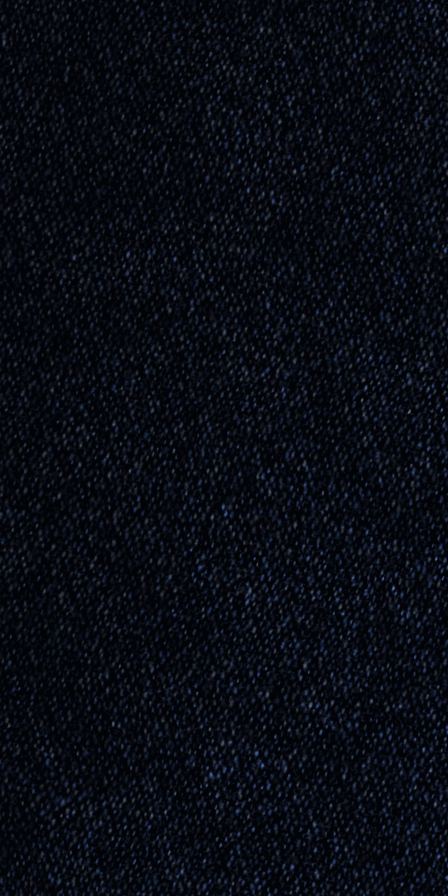
Reproduce this texture procedurally as a Shadertoy shader.

```glsl
#define THREADS 62.0
#define WEAVE_TILT 0.33
#define GRAIN_LEAN -0.62
#define GRAIN_SIZE vec2(0.21, 0.40)
#define JITTER 0.42
#define SHADOW vec3(0.005, 0.011, 0.028)
#define GREY_YARN vec3(0.205, 0.228, 0.262)
#define BLUE_YARN vec3(0.130, 0.192, 0.315)
#define FUZZ vec3(0.046, 0.053, 0.078)

float hash(vec2 p) {
    vec3 q = fract(vec3(p.xyx) * 0.1031);
    q += dot(q, q.yzx + 33.33);
    return fract((q.x + q.y) * q.z);
}

float noise(vec2 p) {
    vec2 i = floor(p), f = fract(p);
    f = f * f * (3.0 - 2.0 * f);
    return mix(mix(hash(i), hash(i + vec2(1, 0)), f.x),
               mix(hash(i + vec2(0, 1)), hash(i + vec2(1, 1)), f.x), f.y);
}

// Turns a vector clockwise for a positive angle
mat2 rotation(float angle) {
    float c = cos(angle), s = sin(angle);
    return mat2(c, -s, s, c);
}

// Light thread tips on a staggered lattice; x is light, y is tint.
vec2 threadTips(vec2 p) {
    vec2 home = floor(p);
    mat2 lean = rotation(GRAIN_LEAN);
    float light = 0.0, tint = 0.0;
    for (int y = -1; y <= 1; y++)
    for (int x = -1; x <= 1; x++) {
        vec2 id = home + vec2(x, y);
        vec2 jitter = vec2(hash(id + 11.0), hash(id + 47.0)) - 0.5;
        vec2 center = id + 0.5 + jitter * JITTER;
        center.y += 0.5 * mod(id.x, 2.0) - 0.25;
        vec2 size = GRAIN_SIZE * mix(0.7, 1.25, hash(id + 83.0));
        vec2 d = lean * (p - center) / size;
        float strength = mix(0.25, 1.15, hash(id + 131.0));
        float tip = strength * exp(-pow(dot(d, d), 1.4));
        light += tip;
        tint += tip * hash(id + 179.0);
    }
    return vec2(light, tint / max(light, 0.001));
}

void mainImage(out vec4 fragColor, in vec2 fragCoord) {
    vec2 uv = fragCoord / iResolution.xy;
    vec2 p = fragCoord / iResolution.x;

    // Gently bent weave, columns running down to the right
    vec2 bend = vec2(noise(p * 4.0), noise(p * 4.0 + 31.0)) - 0.5;
    vec2 weave = rotation(WEAVE_TILT) * (p + 0.02 * bend) * THREADS + 200.0;
    vec2 tips = threadTips(weave);

    // Broad shading, uneven yarn and faint streaks along the columns
    float shade = 0.85 + 0.36 * uv.x - 0.24 * uv.y;
    shade *= 0.78 + 0.44 * noise(p * 7.0 + 7.0);
    shade *= 0.80 + 0.40 * noise(weave * vec2(0.9, 0.07));
    float grit = noise(weave * 3.1 + 60.0);

    // Bluer toward the lower right
    float blueness = tips.y + 0.4 * (uv.x - uv.y);
    vec3 yarn = mix(GREY_YARN, BLUE_YARN, smoothstep(0.15, 0.85, blueness));
    vec3 color = SHADOW + yarn * tips.x * shade * mix(0.55, 1.3, grit);
    color += FUZZ * smoothstep(0.55, 0.95, grit) * shade;

    fragColor = vec4(color, 1.0);
}
```
